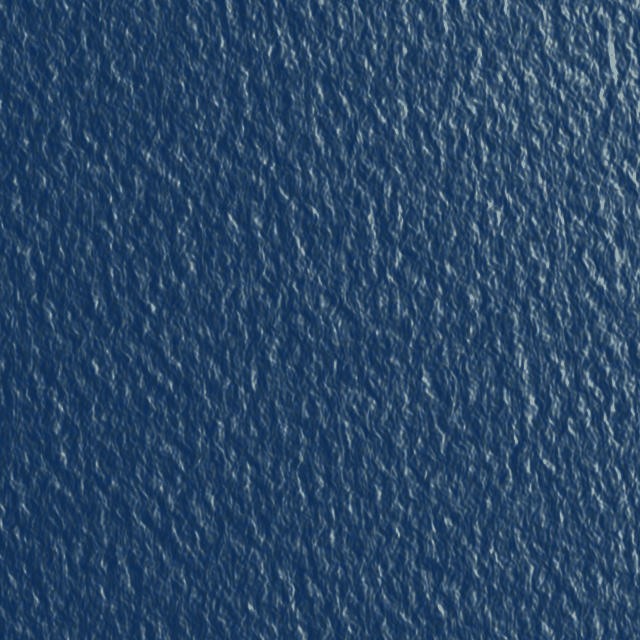
Give the GLSL for this texture, as a three.js fragment shader.

```glsl
varying vec2 vUv;

float hash(vec2 cell) {
  vec3 h = fract(vec3(cell.xyx) * vec3(0.1031, 0.1030, 0.0973));
  h += dot(h, h.yzx + 33.33);
  return fract((h.x + h.y) * h.z);
}

// Slope of a random plane through one lattice corner
float corner(vec2 cell, vec2 offset) {
  float angle = 6.2832 * hash(cell + 71.0);
  return dot(vec2(cos(angle), sin(angle)), offset);
}

float gradientNoise(vec2 p) {
  vec2 i = floor(p);
  vec2 f = p - i;
  vec2 u = f * f * f * (f * (f * 6.0 - 15.0) + 10.0);
  float low = mix(corner(i, f), corner(i + vec2(1.0, 0.0), f - vec2(1.0, 0.0)), u.x);
  float high = mix(corner(i + vec2(0.0, 1.0), f - vec2(0.0, 1.0)), corner(i + 1.0, f - 1.0), u.x);
  return mix(low, high, u.y);
}

vec2 rotate(vec2 p, float angle) {
  float c = cos(angle);
  float s = sin(angle);
  return vec2(c * p.x + s * p.y, c * p.y - s * p.x);
}

// Side-lit relief: height differences of short, slightly leaning grain
float reliefLight(vec2 p) {
  float light = 0.0;
  float weight = 1.0;
  vec2 frequency = vec2(52.0, 31.0);
  vec2 lightStep = vec2(0.27, 0.03);
  for (int i = 0; i < 3; i++) {
    float octave = float(i);
    vec2 q = rotate(p, 0.19 - 0.05 * octave) * frequency + 37.7 * octave;
    light += weight * (gradientNoise(q + lightStep) - gradientNoise(q - lightStep));
    weight *= 0.92;
    frequency *= vec2(1.85, 1.95);
  }
  return light;
}

void main() {
  // Bend the grain a little so the ridges stay irregular
  vec2 bend = vec2(gradientNoise(vUv * 31.0 + 5.0), gradientNoise(vUv * 31.0 + 60.0));
  vec2 p = vUv + 0.005 * bend;

  // Broad sheen towards the upper right, with faint patches
  float sheen = dot(vUv - 0.5, vec2(0.95, 0.25));
  sheen += 0.4 * smoothstep(0.75, 0.0, distance(vUv, vec2(1.05, 0.95))) - 0.1;
  float patches = 0.6 * gradientNoise(rotate(vUv, 0.2) * vec2(21.0, 14.0) + 20.0);
  float tone = 2.2 * reliefLight(p) + sheen + patches;

  // Exponential response with soft limit: dark hollows, sparse pale glints
  float glint = 0.19 * exp(0.75 * tone);
  glint /= 1.0 + 0.15 * glint;
  vec3 deepBlue = vec3(0.05, 0.172, 0.325);
  vec3 paleSilver = vec3(0.55, 0.635, 0.665);
  vec3 color = mix(deepBlue, paleSilver, min(glint, 1.1));

  // Warm and cool flecks
  float warmth = gradientNoise(rotate(vUv, 0.15) * vec2(120.0, 70.0) + 9.0);
  color += warmth * vec3(0.03, 0.01, -0.04);
  gl_FragColor = vec4(color, 1.0);
}
```
